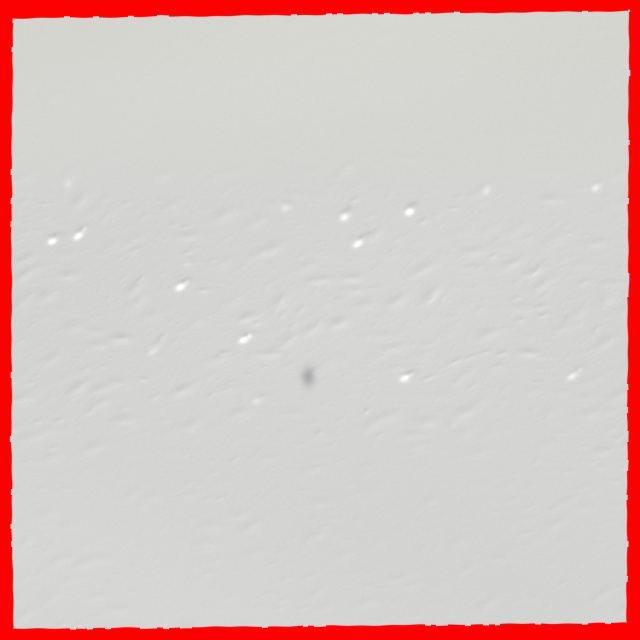
This texture is drawn by a WebGL 2 fragment shader. Its source:

```glsl
#version 300 es
precision highp float;

uniform vec2 u_resolution;
out vec4 fragColor;

vec3 hash3(vec2 cell) {
    vec3 q = fract(cell.xyx * vec3(0.1031, 0.1030, 0.0973));
    q += dot(q, q.yxz + 33.33);
    return fract((q.xxy + q.yzz) * q.zyx);
}

// Scattered slanted dents, lit from below: bright lower side, dark upper side
float dents(vec2 p, float sparsity) {
    vec2 cell = floor(p);
    float relief = 0.0;
    for (int j = -1; j <= 1; j++) {
        for (int i = -1; i <= 1; i++) {
            vec2 id = cell + vec2(i, j);
            vec3 rnd = hash3(id);
            vec2 d = p - id - rnd.xy;
            float angle = 0.2 + 0.6 * rnd.x;
            float c = cos(angle), s = sin(angle);
            d = vec2(c * d.x + s * d.y, c * d.y - s * d.x) * vec2(0.75, 1.4);
            relief -= pow(rnd.z, sparsity) * d.y * exp(-12.0 * dot(d, d));
        }
    }
    return relief * 8.0;
}

// Rare glossy specks, each a pair of small blobs with a shaded upper rim
float specks(vec2 p) {
    vec2 cell = floor(p);
    float light = 0.0;
    for (int j = -1; j <= 1; j++) {
        for (int i = -1; i <= 1; i++) {
            vec2 id = cell + vec2(i, j);
            vec3 rnd = hash3(id + 71.0);
            float weight = smoothstep(0.88, 0.98, rnd.z);
            vec2 d = p - id - 0.2 - 0.6 * rnd.xy;
            d.y -= 0.35 * d.x;
            vec2 twin = d - vec2(0.22, 0.26 * rnd.x - 0.05);
            vec2 rim = (d - vec2(0.14, 0.22)) * vec2(0.7, 1.5);
            light += weight * (exp(-55.0 * dot(d * vec2(0.8, 1.2), d))
                             + 0.6 * rnd.y * exp(-90.0 * dot(twin, twin))
                             - 0.3 * exp(-40.0 * dot(rim, rim)));
        }
    }
    return light;
}

// Small ripples and occasional notches along a border
float ragged(float t, float side) {
    float notch = step(0.86, hash3(vec2(floor(t * 110.0), side)).x);
    return 0.0005 * sin(t * 41.0 + side) + 0.0004 * sin(t * 137.0 + side * 3.0)
         + 0.0017 * notch;
}

void main() {
    vec2 uv = gl_FragCoord.xy / u_resolution;

    // Plain sheet, slightly warmer towards the top
    vec3 color = mix(vec3(0.832, 0.832, 0.826), vec3(0.838, 0.837, 0.818),
                     smoothstep(0.6, 1.0, uv.y));
    color += 0.006 * sin(uv.x * 5.0 + 2.0 * sin(uv.y * 4.0)) * sin(uv.y * 7.0 + 1.0);

    // Relief, strongest across the middle
    float band = smoothstep(0.2, 0.5, uv.y) * (1.0 - smoothstep(0.66, 0.77, uv.y));
    float rough = 0.1 + 0.35 * (1.0 - smoothstep(0.5, 0.78, uv.y)) + 0.6 * band;
    vec2 warped = uv + 0.006 * vec2(sin(uv.y * 37.0), sin(uv.x * 29.0 + uv.y * 17.0));
    float patches = 0.65 + 0.35 * sin(uv.x * 13.0 + 3.0 * sin(uv.y * 9.0));
    float relief = 0.035 * dents(warped * vec2(22.0, 30.0), 3.0)
                 + 0.040 * patches * dents(warped * vec2(44.0, 56.0) + 9.0, 5.0)
                 + 0.014 * dents(warped * 85.0 + 23.0, 2.0);
    color += rough * relief;

    // Fine grain
    color += 0.007 * dents(uv * 190.0 + 5.0, 1.0);
    color += 0.010 * (hash3(floor(uv * 512.0)).x - 0.5);

    // Glossy specks and one soft dark spot
    color += 0.24 * smoothstep(0.25, 0.42, uv.y) * (1.0 - smoothstep(0.68, 0.73, uv.y))
           * specks(warped * 23.0);
    vec2 spot = (uv - vec2(0.482, 0.411)) / vec2(0.010, 0.014);
    color -= vec3(0.17, 0.17, 0.155) * exp(-dot(spot, spot));

    // Slightly crooked red frame
    float left = uv.x - 0.018 - 0.004 * pow(abs(2.0 * uv.y - 1.0), 4.0);
    float right = 0.979 + 0.004 * uv.y - uv.x;
    float bottom = uv.y - 0.017 - 0.010 * uv.x;
    float top = 0.971 + 0.012 * uv.x - uv.y;
    float inside = min(min(left + ragged(uv.y, 1.0), right + ragged(uv.y, 2.0)),
                       min(bottom + ragged(uv.x, 3.0), top + ragged(uv.x, 4.0)));
    float soft = max(0.0012, 0.7 / u_resolution.y);

    // Dark red inner rim, then a pink fade into the sheet
    float rim = smoothstep(-2.5 * soft, -soft, inside)
              * (0.6 + 0.4 * sin((uv.x - uv.y) * 60.0));
    vec3 frame = mix(vec3(0.99, 0.005, 0.005), vec3(0.76, 0.13, 0.12), rim);
    vec3 sheet = mix(vec3(0.97, 0.72, 0.72), color, smoothstep(0.0, 2.5 * soft, inside));
    color = mix(frame, sheet, smoothstep(-soft, soft, inside));

    fragColor = vec4(clamp(color, 0.0, 1.0), 1.0);
}
```
